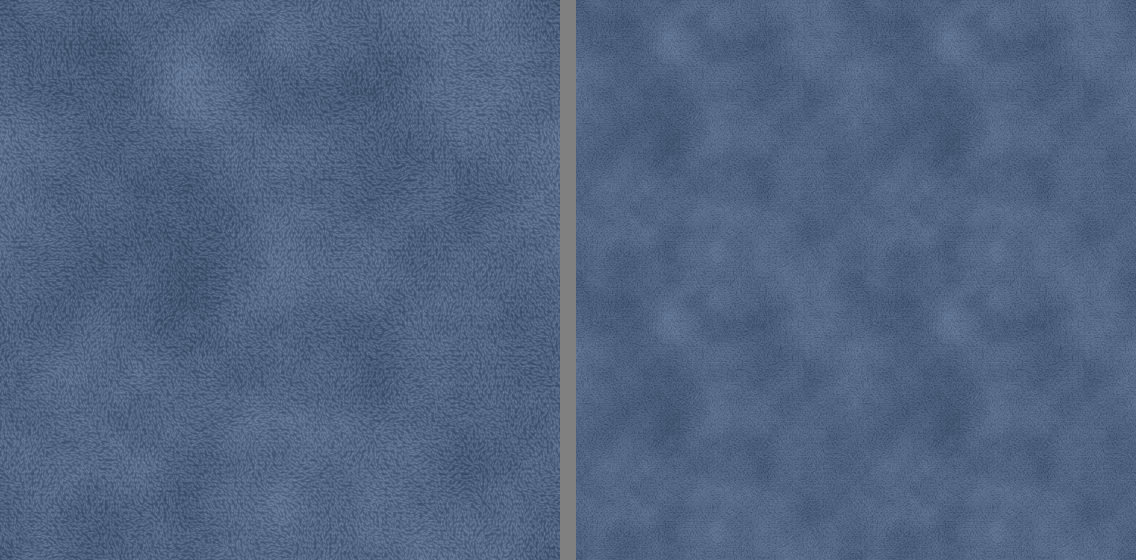
Left, the tile; right, the same tile 2 across and 2 down.
Give the GLSL for this texture, as a three.js fragment shader.

```glsl
varying vec2 vUv;

const vec3 SHADOW_BLUE = vec3(0.22, 0.295, 0.405);
const vec3 LIGHT_BLUE = vec3(0.42, 0.50, 0.62);

const float TUFTS = 190.0;        // tufts across the tile
const float HALF_LENGTH = 0.95;   // in tuft cells
const float HALF_WIDTH = 0.46;
const float TIP_LIGHT = 0.16;
const float GAP_HEIGHT = -0.08;
const float MEAN_HEIGHT = 0.32;
const float PILE_CONTRAST = 0.8;

const float LEAN = 2.25;          // mean direction in radians
const float LEAN_SWIRL = 4.5;
const float LEAN_JITTER = 1.1;
const float SWIRL_PERIOD = 16.0;

const float BLOTCH_PERIOD = 6.0;
const float BLOTCH_CONTRAST = 0.82;
const float WEAVE_ROWS = 128.0;
const float WEAVE_CONTRAST = 0.05;
const float TAU = 6.2831853;

float hash(vec2 p) {
  return fract(sin(dot(p, vec2(127.1, 311.7))) * 43758.5453);
}

// Value noise that wraps after a whole number of cells
float wrapNoise(vec2 p, float period, float seed) {
  vec2 cell = floor(p);
  vec2 f = fract(p);
  f = f * f * (3.0 - 2.0 * f);
  vec2 a = mod(cell, period) + seed;
  vec2 b = mod(cell + 1.0, period) + seed;
  return mix(mix(hash(a), hash(vec2(b.x, a.y)), f.x),
             mix(hash(vec2(a.x, b.y)), hash(b), f.x), f.y);
}

float wrapFbm(vec2 uv, float period, float seed) {
  float sum = 0.0;
  float weight = 0.5;
  float total = 0.0;
  for (int i = 0; i < 4; i++) {
    sum += weight * wrapNoise(uv * period, period, seed);
    total += weight;
    weight *= 0.6;
    period *= 2.0;
    seed += 17.3;
  }
  return sum / total;
}

// Height of the tallest leaning tuft above this point
float pileHeight(vec2 uv) {
  vec2 p = uv * TUFTS;
  vec2 home = floor(p);
  float height = GAP_HEIGHT;
  for (int y = -1; y <= 1; y++) {
    for (int x = -1; x <= 1; x++) {
      vec2 cell = home + vec2(float(x), float(y));
      vec2 id = mod(cell, TUFTS);
      vec2 root = cell + vec2(hash(id + 3.1), hash(id + 41.7));

      float swirl = wrapFbm(id / TUFTS, SWIRL_PERIOD, 71.0) - 0.5;
      float angle = LEAN + LEAN_SWIRL * swirl
                  + LEAN_JITTER * (hash(id + 89.3) - 0.5);
      vec2 dir = vec2(cos(angle), sin(angle));

      vec2 d = p - root;
      float along = dot(d, dir) / HALF_LENGTH;
      float across = dot(d, vec2(-dir.y, dir.x)) / HALF_WIDTH;
      float ridge = 1.0 - length(vec2(along, across));
      float size = mix(0.65, 1.0, hash(id + 137.9));
      height = max(height, ridge * size + TIP_LIGHT * along);
    }
  }
  return height;
}

void main() {
  float pile = pileHeight(vUv) - MEAN_HEIGHT;
  float blotch = wrapFbm(vUv, BLOTCH_PERIOD, 23.0) - 0.5;
  float weave = sin(TAU * WEAVE_ROWS * vUv.y);

  float tone = 0.5 + PILE_CONTRAST * pile
             + BLOTCH_CONTRAST * blotch
             + WEAVE_CONTRAST * weave;
  gl_FragColor = vec4(mix(SHADOW_BLUE, LIGHT_BLUE, clamp(tone, 0.0, 1.0)), 1.0);
}
```
